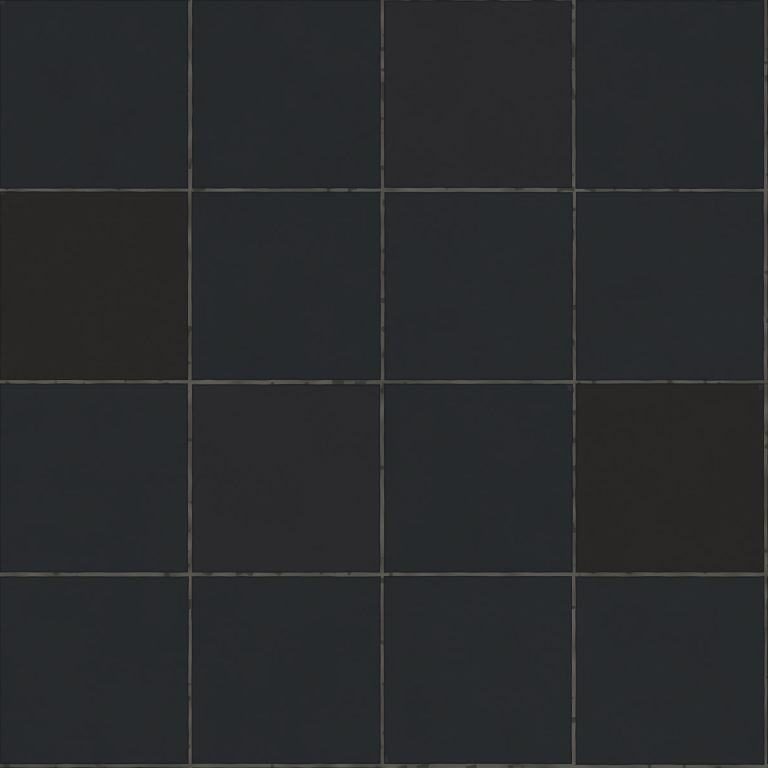
Reproduce this texture procedurally as a WebGL 2 fragment shader.

```glsl
#version 300 es
precision highp float;
// Draws a four by four grid of dark slate tiles with thin, worn grout.
uniform vec2 u_resolution;
out vec4 fragColor;

float hash(vec2 p) {
    return fract(sin(dot(p, vec2(127.1, 311.7))) * 43758.5453);
}

float noise(vec2 p) {
    vec2 i = floor(p), f = fract(p);
    f = f * f * (3.0 - 2.0 * f);
    return mix(mix(hash(i), hash(i + vec2(1, 0)), f.x),
               mix(hash(i + vec2(0, 1)), hash(i + vec2(1, 1)), f.x), f.y);
}

// Distance inside the nearest tile side; each side has its own ragged inset
float tileInset(vec2 local, vec2 id, vec2 uv) {
    vec4 sides = 0.25 * vec4(local, 1.0 - local);
    float nearest = 1.0;
    for (int i = 0; i < 4; i++) {
        float k = float(i);
        float along = i % 2 == 0 ? uv.y : uv.x;
        float lane = hash(id + k * 7.3);
        float ragged = noise(vec2(along * 70.0, lane * 90.0)) - 0.5;
        nearest = min(nearest, sides[i] - 0.0016 - 0.0014 * lane - 0.0008 * ragged);
    }
    return nearest;
}

// Slate shade: mostly cool, with a few warm and neutral tiles
vec3 slateColor(vec2 id) {
    float kind = mod(id.x + 3.0 * id.y, 7.0);
    vec3 slate = vec3(0.155, 0.166, 0.172);
    if (kind == 6.0) slate = vec3(0.158, 0.154, 0.150);
    if (kind == 4.0) slate = vec3(0.167, 0.166, 0.174);
    return slate + 0.004 * (hash(id + 3.7) - 0.5);
}

// Small chip near one corner of some tiles
float chipMask(vec2 local, vec2 id, vec2 uv) {
    vec2 corner = step(0.5, vec2(hash(id + 1.3), hash(id + 5.9)));
    vec2 d = 0.25 * abs(local - corner);
    d.y -= 0.03 * hash(id + 8.1);
    float radius = 0.009 + 0.007 * (noise(uv * 180.0) - 0.5);
    float chipped = step(0.7, hash(id + 2.4));
    return chipped * (1.0 - smoothstep(radius - 0.003, radius, length(d)));
}

void main() {
    vec2 uv = gl_FragCoord.xy / u_resolution;
    float pixel = 1.0 / min(u_resolution.x, u_resolution.y);

    // Grid, shifted so the outer joints lie along the right and bottom
    vec2 grid = (uv + vec2(0.0025, -0.0025)) * 4.0;
    vec2 local = fract(grid);
    vec2 id = mod(floor(grid), 4.0);
    float inset = tileInset(local, id, uv);

    // Tile face with faint mottling, chips and a darker rim
    vec3 tile = slateColor(id);
    tile += 0.005 * (noise(uv * 24.0) - 0.5) + 0.004 * (noise(uv * 150.0) - 0.5);
    tile = mix(tile, vec3(0.23, 0.235, 0.23), 0.6 * chipMask(local, id, uv));
    float rim = 1.0 - smoothstep(0.0005, 0.0032, inset);
    tile = mix(tile, vec3(0.11, 0.12, 0.12), 0.7 * rim);

    // Grout with pale patches and dark, dirty specks
    vec3 grout = mix(vec3(0.28, 0.275, 0.245), vec3(0.38, 0.375, 0.345), noise(uv * 45.0));
    float dirt = smoothstep(0.74, 0.9, noise(uv * 110.0 + 17.0));
    grout = mix(grout, vec3(0.19, 0.19, 0.175), 0.7 * dirt);

    float face = smoothstep(-0.7 * pixel, 0.7 * pixel, inset);
    fragColor = vec4(mix(grout, tile, face), 1.0);
}
```
